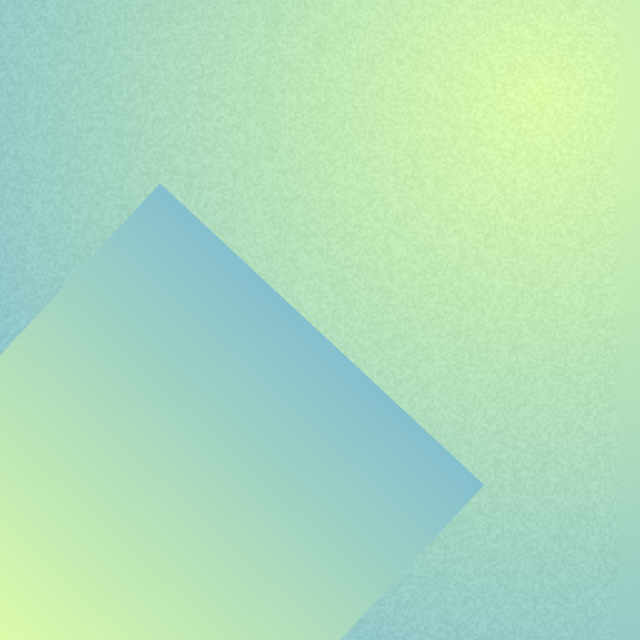
Reproduce this background procedurally as a three.js fragment shader.

```glsl
// Grainy radial glow behind a tilted square with a soft linear gradient.
varying vec2 vUv;

const vec3 LIME = vec3(0.86, 0.985, 0.665);
const vec3 BLUE = vec3(0.52, 0.75, 0.81);

const vec2 GLOW_CENTER = vec2(0.846, 0.85);
const float GLOW_RADIUS = 1.05;

const vec2 SQUARE_APEX = vec2(0.25, 0.7135);
const vec2 SQUARE_ALONG = vec2(0.732, -0.681); // direction of the upper edge
const float SQUARE_SIDE = 0.692;
const float EDGE_SOFTNESS = 0.0013;

const float GRAIN_CELLS = 256.0;
const float GRAIN_STRENGTH = 0.055;
const float GRAIN_RIGHT = 0.966; // grain stops here, leaving a smooth strip

float hash(vec2 p) {
  vec3 q = fract(p.xyx * 0.1031);
  q += dot(q, q.yzx + 33.33);
  return fract((q.x + q.y) * q.z);
}

float valueNoise(vec2 p) {
  vec2 cell = floor(p);
  vec2 f = fract(p);
  f = f * f * (3.0 - 2.0 * f);
  float low = mix(hash(cell), hash(cell + vec2(1.0, 0.0)), f.x);
  float high = mix(hash(cell + vec2(0.0, 1.0)), hash(cell + vec2(1.0)), f.x);
  return mix(low, high, f.y);
}

float boxDistance(vec2 p, vec2 halfSize) {
  vec2 d = abs(p) - halfSize;
  return length(max(d, 0.0)) + min(max(d.x, d.y), 0.0);
}

void main() {
  // Radial glow
  float glow = distance(vUv, GLOW_CENTER) / GLOW_RADIUS;
  vec3 color = mix(LIME, BLUE, clamp(glow, 0.0, 1.0));

  // Fine grain, up to the smooth strip
  float grain = valueNoise(vUv * GRAIN_CELLS) - 0.5;
  float grainMask = 1.0 - smoothstep(-EDGE_SOFTNESS, EDGE_SOFTNESS, vUv.x - GRAIN_RIGHT);
  color += grain * GRAIN_STRENGTH * grainMask;

  // Tilted square, in axes running along and away from its upper edge
  vec2 along = normalize(SQUARE_ALONG);
  vec2 inward = vec2(along.y, -along.x);
  vec2 offset = vUv - SQUARE_APEX;
  vec2 local = vec2(dot(offset, along), dot(offset, inward));
  vec2 halfSize = vec2(0.5 * SQUARE_SIDE);
  float edge = boxDistance(local - halfSize, halfSize);
  vec3 squareColor = mix(BLUE, LIME, clamp(local.y / SQUARE_SIDE, 0.0, 1.0));
  color = mix(squareColor, color, smoothstep(-EDGE_SOFTNESS, EDGE_SOFTNESS, edge));

  gl_FragColor = vec4(color, 1.0);
}
```
